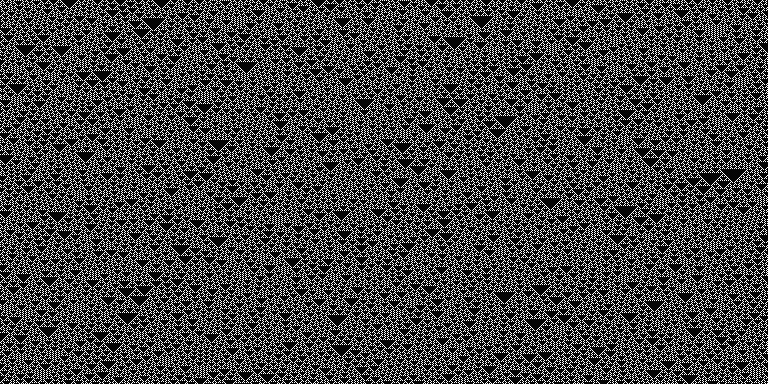
This pattern is drawn by a Shadertoy shader. Its source:

```glsl
#define CELLS_WIDE 768.0
#define SEED 4177u
#define LIVE_SHARE 0.5
#define DEAD_COLOR vec3(0.02)
#define LIVE_COLOR vec3(1.0)

// Integer hash giving one random start bit per site
int startBit(int site) {
    uint h = uint(site) * 747796405u + SEED;
    h = (h ^ (h >> 16)) * 73244475u;
    h = (h ^ (h >> 15)) * 73244475u;
    h ^= h >> 16;
    return float(h >> 8) < LIVE_SHARE * exp2(24.0) ? 1 : 0;
}

// Each cell is the XOR of its two upper neighbours, on a checkerboard lattice.
// After t steps only the odd binomials C(t, k) remain: those where k is a
// bit subset of t.
float cellState(int x, int t) {
    if (((x + t) & 1) == 1) return 0.0;
    int state = 0;
    int k = 0;
    do {
        state ^= startBit(x - t + 2 * k);
        k = (k - t) & t;
    } while (k != 0);
    return float(state);
}

// Length shared by the cell [cell, cell + 1] and the span [lo, hi]
float overlap(float cell, float lo, float hi) {
    return max(min(cell + 1.0, hi) - max(cell, lo), 0.0);
}

void mainImage(out vec4 fragColor, in vec2 fragCoord) {
    // Pixel footprint in cells, with generations counted from the top edge
    float cellsPerPixel = CELLS_WIDE / iResolution.x;
    vec2 center = vec2(fragCoord.x, iResolution.y - fragCoord.y) * cellsPerPixel;
    vec2 lo = center - 0.5 * cellsPerPixel;
    vec2 hi = center + 0.5 * cellsPerPixel;

    // Average the cells by the area they cover
    ivec2 first = max(ivec2(floor(lo + 0.001)), ivec2(0));
    ivec2 last = ivec2(floor(hi - 0.001));
    float live = 0.0;
    for (int t = first.y; t <= last.y; t++) {
        float rowWeight = overlap(float(t), lo.y, hi.y);
        for (int x = first.x; x <= last.x; x++) {
            live += rowWeight * overlap(float(x), lo.x, hi.x) * cellState(x, t);
        }
    }
    live /= cellsPerPixel * cellsPerPixel;

    fragColor = vec4(mix(DEAD_COLOR, LIVE_COLOR, live), 1.0);
}
```
